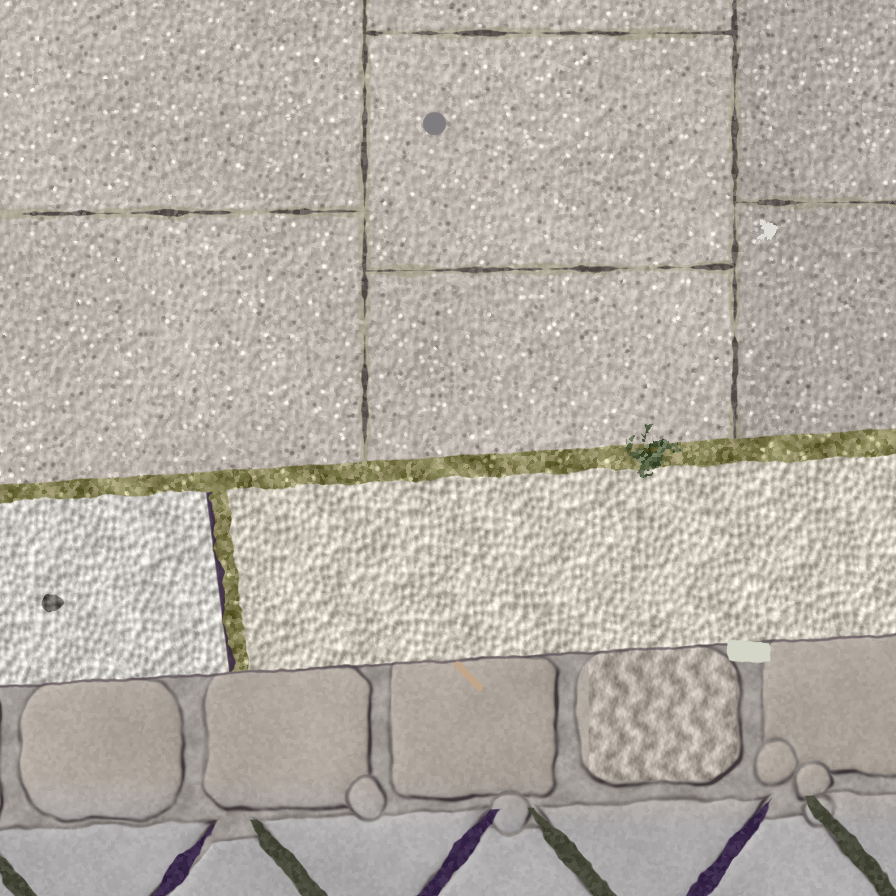
A Shadertoy shader for this texture:

```glsl
// Street paving seen from above: speckled slabs, a mossy gutter, a pale kerb and cobbles.
// Tilted lines and distance functions place the stones; cellular noise gives grain,
// layered sines give stains and uneven edges. Coordinates run 0..1 with y downwards.
vec2 hash2(vec2 p) {
    return fract(sin(vec2(dot(p, vec2(127.1, 311.7)), dot(p, vec2(269.5, 183.3)))) * 43758.5);
}

// x: distance to the nearest cell point, y: random value of that cell
vec2 cellular(vec2 p) {
    vec2 best = vec2(9.0, 0.0);
    for (int k = 0; k < 9; k++) {
        vec2 cell = floor(p) + vec2(k % 3 - 1, k / 3 - 1), h = hash2(cell);
        float d = length(cell + h - p);
        if (d < best.x) best = vec2(d, fract(h.x * 7.3 + h.y * 3.1));
    }
    return best;
}

float waves(vec2 p) {
    float sum = 0.0, amp = 0.5;
    for (int i = 0; i < 4; i++) {
        sum += amp * sin(p.x + 1.7 * sin(p.y + float(i)));
        p = mat2(1.5, 1.1, -1.1, 1.5) * p + 2.3;
        amp *= 0.6;
    }
    return sum;
}

float fill(float d) {
    float soft = max(0.0012, 0.8 / iResolution.y);
    return smoothstep(soft, -soft, d);
}

float segment(vec2 p, vec2 a, vec2 b) {
    vec2 ab = b - a;
    return length(p - a - ab * clamp(dot(p - a, ab) / dot(ab, ab), 0.0, 1.0));
}

float wedgeTop(float x) { return 0.927 - 0.043 * x; }

// Signed distance to the slanted sides of the lower stones
float wedgeSide(vec2 p) {
    float x = abs(mod(p.x + 0.048, 0.31) - 0.155);
    return (x - 0.126 + 0.8 * (p.y - wedgeTop(p.x))) / 1.28;
}

float stoneDistance(vec2 p) {
    p += 0.004 * vec2(waves(p * 32.0), waves(p.yx * 35.0 + 4.0));
    float d = 1.0;
    // Upper row of rounded cobbles, climbing to the right
    for (int i = -1; i < 6; i++) {
        float n = float(i), corner = 0.032 + 0.018 * sin(n * 2.0 + 1.5);
        vec2 q = abs(p - vec2(0.115 + 0.207 * n, 0.835 - 0.0125 * n)) - vec2(0.09, 0.077) + corner;
        d = min(d, length(max(q, 0.0)) + min(max(q.x, q.y), 0.0) - corner);
    }
    // Wedges, and the stones between them
    float top = wedgeTop(p.x) - p.y, side = wedgeSide(p);
    d = min(d, min(max(top, side), max(top + 0.022, 0.016 - side)));
    // Pebbles caught at the junctions
    vec3 pebbles[5] = vec3[5](vec3(0.41, 0.892, 0.02), vec3(0.567, 0.907, 0.02),
        vec3(0.865, 0.852, 0.022), vec3(0.905, 0.873, 0.018), vec3(0.915, 0.905, 0.014));
    for (int i = 0; i < 5; i++) {
        float pebble = length(p - pebbles[i].xy) - pebbles[i].z;
        d = min(max(d, 0.004 - pebble), pebble);
    }
    return d;
}

vec3 cobbleColor(vec2 p, float grain) {
    float d = stoneDistance(p), slope = stoneDistance(p + 0.004) - d;
    vec3 stone = mix(vec3(0.68, 0.645, 0.61), vec3(0.675, 0.665, 0.67), smoothstep(0.86, 0.93, p.y));
    stone += 0.03 * waves(p * 17.0) - 14.0 * slope * exp(min(d, 0.0) * 130.0);
    // The fourth cobble is rough and chipped
    float rough = fill(max(abs(p.x - 0.74) - 0.083, abs(p.y - 0.796) - 0.075));
    stone += rough * 0.17 * waves(p * vec2(190.0, 120.0));
    vec3 col = mix(vec3(0.62, 0.6, 0.58) + 0.06 * waves(p * 90.0), stone, fill(d)) + 0.05 * (grain - 0.5);
    // Dark broken rim, deeper on the side away from the light
    float rim = exp(-pow((d - 0.002) / 0.0026, 2.0)) * (0.75 + 0.4 * waves(p * 50.0));
    col = mix(col, vec3(0.23, 0.2, 0.21), clamp(rim * (0.75 + 80.0 * slope), 0.0, 0.95));
    // Shadowed gaps, widening downwards
    float depth = p.y - wedgeTop(p.x), width = min(0.009, 0.002 + 0.2 * depth);
    float gap = max(abs(wedgeSide(p) - 0.007) - width + 0.004 * waves(p * 55.0), -depth);
    vec3 shade = mix(vec3(0.2, 0.13, 0.27), vec3(0.25, 0.26, 0.2), step(0.155, mod(p.x - 0.107, 0.31)));
    return mix(col, shade + 0.1 * (grain - 0.4), 0.95 * fill(gap));
}

vec3 slabColor(vec2 p, float relief, vec2 fine, vec2 coarse) {
    vec3 col = mix(vec3(0.735, 0.705, 0.675), vec3(0.68, 0.655, 0.63), fill(0.82 - p.x));
    float glint = smoothstep(0.45, 0.1, coarse.x);
    col += 0.025 * waves(p * 13.0) + 0.12 * (fine.y - 0.5) + 0.13 * relief;
    col += glint * (0.2 * step(0.88, coarse.y) - 0.16 * step(coarse.y, 0.1));
    // Each column has its own cross joints
    float row = p.x < 0.405 ? p.y - 0.239 + 0.008 * p.x
        : p.x < 0.82 ? min(abs(p.y - 0.037), abs(p.y - 0.307 + 0.011 * p.x)) : p.y - 0.226;
    float joint = min(abs(row), min(abs(p.x - 0.407), abs(p.x - 0.82))) + 0.0015 * waves(p * 90.0);
    col = mix(col, vec3(0.59, 0.58, 0.45), 0.4 * fill(joint - 0.005 - 0.003 * waves(p * 35.0)));
    col = mix(col, vec3(0.24, 0.21, 0.2) + 0.2 * fine.y, 0.9 * fill(joint - 0.0013 - 0.0025 * waves(p * 47.0)));
    // Worn disc and paint flecks
    col = mix(col, vec3(0.5, 0.49, 0.5), fill(length(p - vec2(0.485, 0.138)) - 0.013));
    float paint = length(p - vec2(0.86, 0.257)) - 0.009 + 0.012 * waves(p * 190.0);
    return mix(col, vec3(0.88, 0.87, 0.85), fill(paint));
}

void mainImage(out vec4 fragColor, in vec2 fragCoord) {
    vec2 p = vec2(0.0, 1.0) + vec2(1.0, -1.0) * fragCoord / iResolution.xy;
    vec2 fine = cellular(p * 210.0), coarse = cellular(p * 115.0 + 7.0), pit = p * vec2(125.0, 95.0);
    float ragged = 0.003 * waves(p * 75.0), relief = cellular(pit + 0.4).x - cellular(pit).x;
    vec3 col = cobbleColor(p, fine.y);
    // Pitted kerb with a thin shadow below
    float kerbEnd = p.y - 0.765 + 0.058 * p.x + 0.5 * ragged;
    col = mix(col, vec3(0.3, 0.25, 0.29), 0.6 * fill(kerbEnd - 0.003));
    vec3 kerb = vec3(0.785, 0.765, 0.715) + 0.3 * relief + 0.1 * (fine.y - 0.5) + 0.06 * waves(p * 60.0);
    kerb += vec3(0.0, 0.01, 0.04) * fill(p.x - 0.25);
    kerb -= 0.35 * fill(length(p - vec2(0.058, 0.673)) - 0.009 + 2.0 * ragged);
    col = mix(col, kerb, fill(kerbEnd));
    // Moss in the gutter and in the kerb joint
    vec3 moss = mix(vec3(0.4, 0.4, 0.21), vec3(0.64, 0.61, 0.46), fine.y) + 0.13 * waves(p * 65.0);
    moss += 0.25 * step(0.85, coarse.y) * smoothstep(0.5, 0.1, coarse.x);
    float across = p.x - 0.255 - 0.13 * (p.y - 0.65) + ragged;
    col = mix(col, moss, fill(max(abs(across) - 0.011, kerbEnd)));
    col = mix(col, vec3(0.22, 0.15, 0.27), 0.85 * fill(max(abs(across + 0.01) - 0.002 + ragged, kerbEnd)));
    col = mix(col, moss, fill(p.y - 0.56 + 0.052 * p.x + ragged));
    float slabEnd = p.y - 0.541 + 0.063 * p.x + 0.4 * ragged;
    col = mix(col, slabColor(p, relief, fine, coarse), fill(slabEnd));
    // Small plant, twig and pale chip
    float plant = length(p - vec2(0.729, 0.505)) - 0.016 + 0.02 * waves(p * 130.0);
    col = mix(col, vec3(0.14, 0.2, 0.09) + 0.35 * fine.y, 0.85 * fill(plant));
    col = mix(col, vec3(0.76, 0.65, 0.54), fill(segment(p, vec2(0.511, 0.742), vec2(0.535, 0.767)) - 0.004));
    vec2 chip = abs(p - vec2(0.836, 0.727)) - vec2(0.024, 0.011);
    col = mix(col, vec3(0.83, 0.84, 0.78), fill(max(chip.x, chip.y) + ragged));
    fragColor = vec4(clamp(col, 0.0, 1.0), 1.0);
}
```
